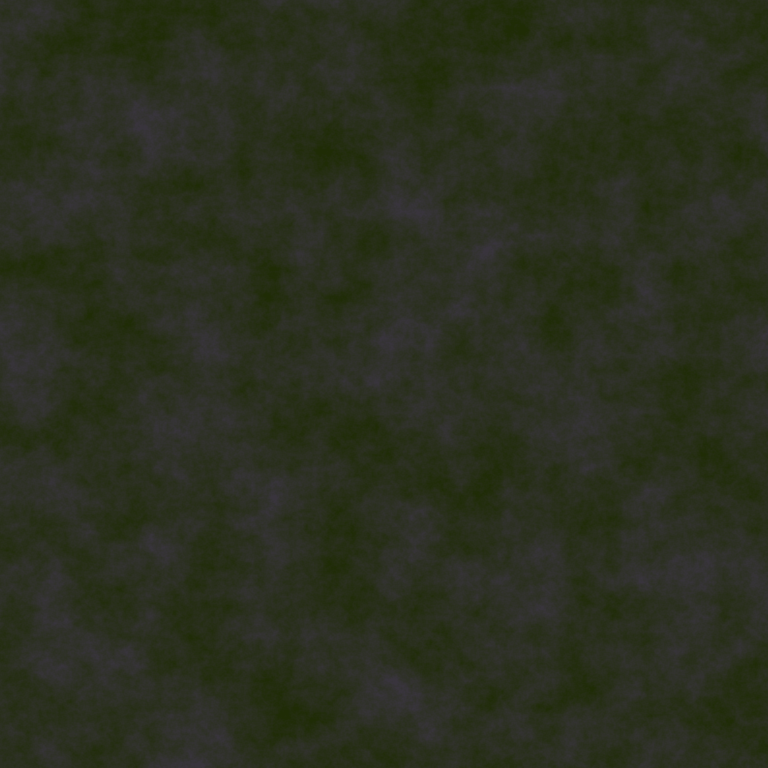
A Shadertoy shader for this texture:

```glsl
// Dark mossy cloth: soft olive patches drifting into slate grey.
// Seven octaves of gradient noise form a finely mottled cloud field,
// which blends linearly between a deep green and a muted violet grey.

// Random unit gradient for a lattice cell
vec2 cellGradient(vec2 cell) {
    vec3 p = fract(vec3(cell.xyx) * vec3(0.1031, 0.1030, 0.0973));
    p += dot(p, p.yzx + 33.33);
    float angle = 6.2832 * fract((p.x + p.y) * p.z);
    return vec2(cos(angle), sin(angle));
}

float gradientNoise(vec2 p) {
    vec2 cell = floor(p);
    vec2 f = p - cell;
    vec2 fade = f * f * f * (f * (f * 6.0 - 15.0) + 10.0);
    vec2 e = vec2(1.0, 0.0);
    float a = dot(cellGradient(cell), f);
    float b = dot(cellGradient(cell + e.xy), f - e.xy);
    float c = dot(cellGradient(cell + e.yx), f - e.yx);
    float d = dot(cellGradient(cell + e.xx), f - e.xx);
    return mix(mix(a, b, fade.x), mix(c, d, fade.x), fade.y);
}

// Broad patches with progressively finer mottling
float clouds(vec2 p) {
    float sum = 0.0;
    float amplitude = 1.0;
    for (int octave = 0; octave < 7; octave++) {
        sum += amplitude * gradientNoise(p);
        p = p * 2.0 + vec2(17.37, 41.71);
        amplitude *= 0.8;
    }
    return sum;
}

void mainImage(out vec4 fragColor, in vec2 fragCoord) {
    vec2 uv = fragCoord / iResolution.y;

    // Slightly wider than tall patches
    float haze = 0.475 + 0.48 * clouds(uv * vec2(6.2, 6.8) + 7.9);

    vec3 mossGreen = vec3(0.120, 0.171, 0.020);
    vec3 slateViolet = vec3(0.222, 0.205, 0.240);
    fragColor = vec4(mix(mossGreen, slateViolet, clamp(haze, 0.0, 1.0)), 1.0);
}
```
